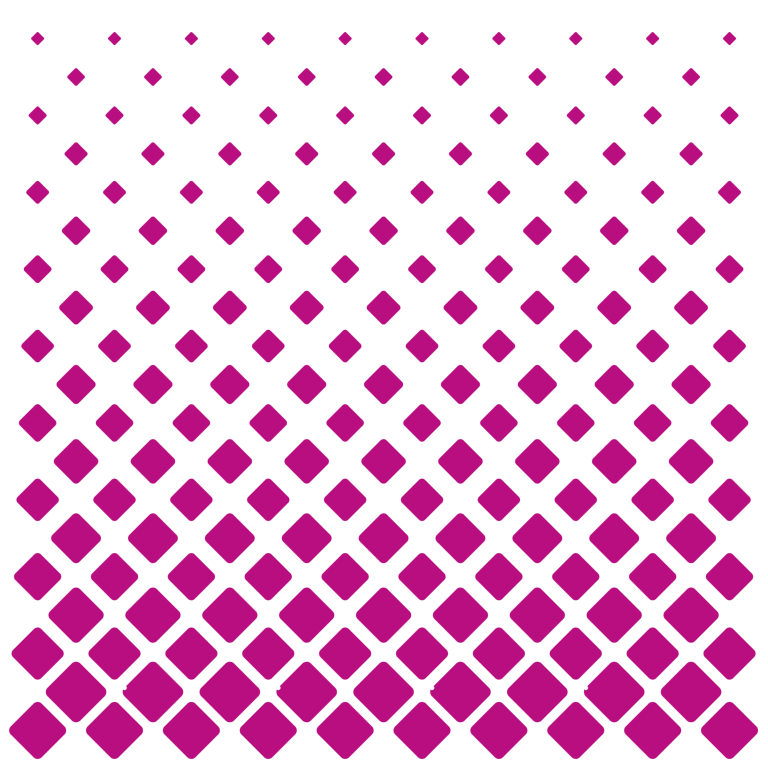
Reproduce this pattern procedurally as a WebGL 1 fragment shader.

```glsl
precision highp float;

// Halftone fade: staggered rows of rounded magenta diamonds that grow downwards.
// Two interleaved square lattices (even and odd rows) are each reduced to their
// nearest cell, then drawn with a rounded-box distance turned by 45 degrees.

uniform vec2 u_resolution;

// Signed distance to a diamond with the given tip reach and softened corners
float roundedDiamond(vec2 p, float reach) {
  float radius = 0.2 * reach;
  float core = (reach - radius) * 0.7071;
  vec2 turned = vec2(p.x + p.y, p.x - p.y) * 0.7071;
  vec2 q = abs(turned) - core;
  return length(max(q, 0.0)) + min(max(q.x, q.y), 0.0) - radius;
}

// Distance to the nearest diamond of one lattice; parity 0 = even, 1 = odd rows
float diamondLattice(vec2 grid, float parity) {
  vec2 cell = 2.0 * floor((grid - parity) * 0.5 + 0.5) + parity;
  cell = clamp(cell, parity, 18.0 - parity);
  vec2 offset = grid - cell;
  float reach = mix(0.169 + 0.0318 * cell.y, 0.194 + 0.0349 * cell.y, parity);
  float d = roundedDiamond(offset, reach);

  // Tiny nick beside the left tip of every other diamond in the lowest odd row
  if (cell.y > 16.5 && cell.y < 17.5 && mod(cell.x, 4.0) > 2.5) {
    d = max(d, 0.06 - length(offset - vec2(-0.74, -0.11)));
  }
  return d;
}

void main() {
  float side = min(u_resolution.x, u_resolution.y);
  vec2 uv = (gl_FragCoord.xy - 0.5 * (u_resolution - side)) / side;

  // Grid units: half a column wide, one row high, counted from the top left dot
  float spacing = 0.05005;
  vec2 grid = vec2(uv.x - 0.049, 0.9498 - uv.y) / spacing;

  float d = min(diamondLattice(grid, 0.0), diamondLattice(grid, 1.0)) * spacing;
  float edge = 0.75 / side;
  float ink = 1.0 - smoothstep(-edge, edge, d);

  vec3 paper = vec3(1.0);
  vec3 magenta = vec3(0.72, 0.055, 0.5);
  gl_FragColor = vec4(mix(paper, magenta, ink), 1.0);
}
```
